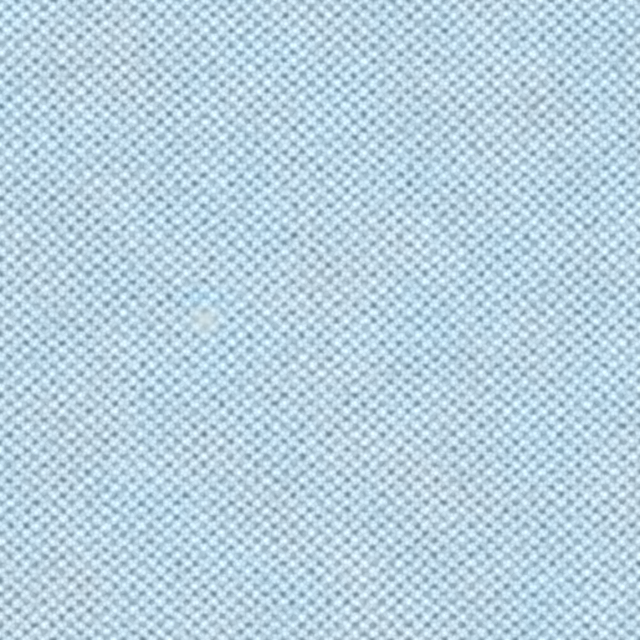
A WebGL 1 fragment shader for this texture:

```glsl
precision highp float;
// Pale blue woven cloth: staggered dark pinholes alternate with bright thread
// crowns. A product of cosines gives the weave, layered sines bend the threads
// and tint the cloth, and cellular noise adds the fibre grain.

uniform vec2 u_resolution;

const float TAU = 6.2831853;
const vec2 REPEATS = vec2(36.0, 42.0);        // full weave periods across, down
const float BASE_TONE = 0.737;
const float HOLE_DEPTH = 0.20;
const float CROWN_HEIGHT = 0.11;
const float KNOT_VARIATION = 0.55;            // spread of strength between knots
const float THREAD_DRIFT = 0.10;              // bending, in weave periods
const float GRAIN_CELLS = 125.0;
const float GRAIN_STRENGTH = 0.17;
const float BLOTCH_STRENGTH = 0.016;
const vec3 BLUE_CAST = vec3(0.0, 0.10, 0.16); // added to the grey tone
const vec3 COOL_TINT = vec3(-0.022, 0.003, 0.016);
const vec2 WORN_SPOT = vec2(0.32, 0.50);
const float WORN_RADIUS = 0.021;
const vec3 WORN_COLOR = vec3(0.83, 0.88, 0.88);

vec2 hash2(vec2 p) {
  vec3 h = fract(p.xyx * vec3(0.1031, 0.1030, 0.0973));
  h += dot(h, h.yzx + 33.33);
  return fract((h.xx + h.yz) * h.zy);
}

// Distance to the nearest scattered point.
float cellular(vec2 p) {
  vec2 cell = floor(p);
  float nearest = 4.0;
  for (int y = -1; y <= 1; y++) {
    for (int x = -1; x <= 1; x++) {
      vec2 neighbour = cell + vec2(float(x), float(y));
      vec2 offset = neighbour + hash2(neighbour + 200.0) - p;
      nearest = min(nearest, dot(offset, offset));
    }
  }
  return sqrt(nearest);
}

// Smooth irregular field, roughly -1 to 1.
float layeredSines(vec2 p) {
  float sum = 0.0;
  float weight = 0.5;
  for (int i = 0; i < 4; i++) {
    sum += weight * sin(p.x + 1.7 * sin(p.y * 0.8 + float(i)))
                  * cos(p.y + 1.3 * sin(p.x * 0.7));
    p = mat2(0.8, 0.6, -0.6, 0.8) * p * 1.9 + 2.3;
    weight *= 0.6;
  }
  return sum;
}

// Brightness offset of the weave; knots sit on integer diagonal coordinates.
float weave(vec2 q) {
  vec2 diagonal = vec2(q.x + q.y, q.x - q.y);
  float wave = cos(TAU * q.x) * cos(TAU * q.y);
  float holeHash = hash2(floor(diagonal + 0.5) + 300.0).x;
  float crownHash = hash2(floor(diagonal) + 500.0).y;
  float hole = HOLE_DEPTH * (1.0 + KNOT_VARIATION * (holeHash - 0.5));
  float crown = CROWN_HEIGHT * (1.0 + KNOT_VARIATION * (crownHash - 0.5));
  return crown * max(-wave, 0.0) - hole * max(wave, 0.0);
}

void main() {
  vec2 uv = gl_FragCoord.xy / u_resolution;

  // Threads wander slowly, with a finer local wobble.
  vec2 drift = vec2(layeredSines(uv * 15.0), layeredSines(uv * 15.0 + 40.0));
  vec2 wobble = vec2(layeredSines(uv * 70.0 + 9.0), layeredSines(uv * 70.0 + 80.0));
  vec2 q = uv * REPEATS + THREAD_DRIFT * (drift + 0.6 * wobble);

  // Weave, fibre grain and broad uneven shading.
  float tone = BASE_TONE + weave(q);
  tone += GRAIN_STRENGTH * (0.43 - cellular(uv * GRAIN_CELLS));
  tone += BLOTCH_STRENGTH * layeredSines(uv * 18.0 + 5.0);
  vec3 color = tone + BLUE_CAST;
  color += COOL_TINT * layeredSines(uv * 12.0 + 21.0);

  // Faded spot with a faint blue smear above it.
  vec2 toSpot = (uv - WORN_SPOT) / WORN_RADIUS;
  vec2 toSmear = (toSpot - vec2(-0.3, 1.7)) / vec2(1.8, 0.7);
  color += 2.0 * COOL_TINT * exp(-dot(toSmear, toSmear));
  color = mix(color, WORN_COLOR, 0.7 * exp(-dot(toSpot, toSpot)));

  gl_FragColor = vec4(clamp(color, 0.0, 1.0), 1.0);
}
```
